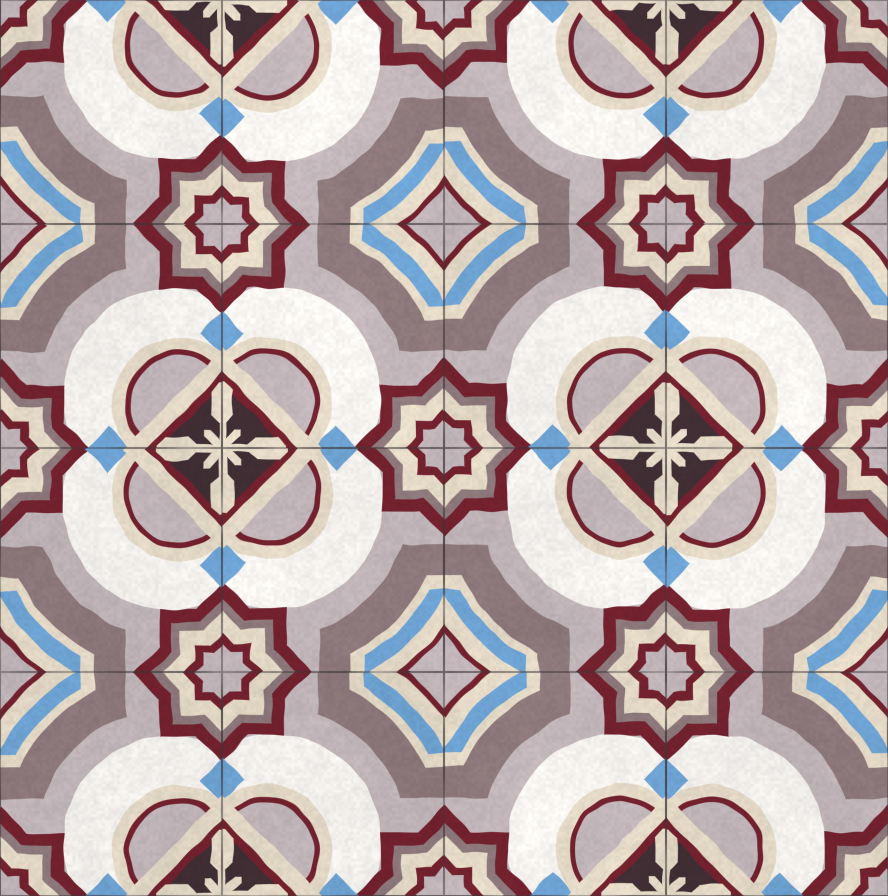
A WebGL 1 fragment shader for this pattern:

```glsl
precision highp float;

// Worn encaustic cement tiles: four-lobed medallions, eight-pointed stars and
// concave diamonds. Each square tile is a mirrored quarter of the motif, drawn
// as stacked distance-function layers, then aged with noise, grain and joints.

uniform vec2 u_resolution;

const float TILES = 4.0;        // tiles along each side, two per repeat
const float LOBE_OFFSET = 0.236; // centre of the arcs shared by lobe and diamond

const vec3 WHITE = vec3(0.96, 0.95, 0.935);
const vec3 CREAM = vec3(0.89, 0.85, 0.775);
const vec3 MAUVE = vec3(0.755, 0.71, 0.725);
const vec3 TAUPE = vec3(0.55, 0.47, 0.48);
const vec3 RED = vec3(0.45, 0.13, 0.18);
const vec3 DARK = vec3(0.25, 0.18, 0.205);
const vec3 BLUE = vec3(0.43, 0.64, 0.83);

float hash(vec2 p) {
  vec3 h = fract(p.xyx * vec3(0.1031, 0.1030, 0.0973));
  h += dot(h, h.yzx + 33.33);
  return fract((h.x + h.y) * h.z);
}

float noise(vec2 p) {
  vec2 i = floor(p);
  vec2 f = fract(p);
  f = f * f * (3.0 - 2.0 * f);
  float low = mix(hash(i), hash(i + vec2(1.0, 0.0)), f.x);
  float high = mix(hash(i + vec2(0.0, 1.0)), hash(i + vec2(1.0, 1.0)), f.x);
  return mix(low, high, f.y);
}

float square(vec2 p) { return max(abs(p.x), abs(p.y)); }

float rhombus(vec2 p) { return (abs(p.x) + abs(p.y)) * 0.7071; }

// Lays ink wherever the distance is negative, with a smoothed edge.
vec3 layer(vec3 base, vec3 ink, float dist, float blur) {
  return mix(ink, base, smoothstep(-blur, blur, dist));
}

// Concave diamond: nested arcs around the lobe centre, with cut tips.
vec3 diamond(vec3 c, vec2 q, float blur) {
  float arc = length(q - LOBE_OFFSET);
  float box = square(q - 1.0);
  c = layer(c, TAUPE, max(0.605 - arc, box - 0.565), blur);
  c = layer(c, CREAM, max(0.761 - arc, box - 0.425), blur);
  c = layer(c, BLUE, max(0.800 - arc, box - 0.365), blur);
  c = layer(c, CREAM, 0.873 - arc, blur);
  c = layer(c, RED, 0.943 - arc, blur);
  return layer(c, MAUVE, 0.968 - arc, blur);
}

// Eight-pointed star: union of a square and a rhombus, in nested bands.
vec3 star(vec3 c, vec2 p, float blur) {
  float d = min(square(p), rhombus(p));
  c = layer(c, RED, d - 0.284, blur);
  c = layer(c, TAUPE, d - 0.228, blur);
  c = layer(c, CREAM, d - 0.190, blur);
  c = layer(c, RED, d - 0.124, blur);
  return layer(c, MAUVE, d - 0.088, blur);
}

// Small cross with bud-shaped arms and short diagonal spurs.
float budCross(vec2 q) {
  vec2 a = vec2(max(q.x, q.y), min(q.x, q.y));
  float bud = max(abs(a.x - 0.205) - 0.09, a.y - 0.052);
  bud = max(bud, (abs(a.x - 0.205) + a.y - 0.105) * 0.7071);
  float stem = max(a.x - 0.2, a.y - 0.019);
  float spur = max(a.x - 0.085, (a.x - a.y - 0.028) * 0.7071);
  return min(bud, min(stem, spur));
}

// Lobed rings with a framed dark rhombus at the heart.
vec3 medallion(vec3 c, vec2 q, float blur) {
  float ring = length(q - 0.2);
  float heart = rhombus(q);
  c = layer(c, BLUE, rhombus(vec2(max(q.x, q.y) - 0.515, min(q.x, q.y))) - 0.073, blur);
  c = layer(c, CREAM, ring - 0.298, blur);
  c = layer(c, RED, ring - 0.242, blur);
  c = layer(c, MAUVE, ring - 0.218, blur);
  c = layer(c, CREAM, heart - 0.318, blur);
  c = layer(c, RED, heart - 0.245, blur);
  c = layer(c, DARK, heart - 0.208, blur);
  return layer(c, CREAM, budCross(q), blur);
}

// Uneven dark seam along one family of tile edges.
float joint(float across, float along, float blur) {
  float edge = abs(fract(across + 0.5) - 0.5);
  float wear = noise(vec2(along * 7.0, floor(across + 0.5) * 5.3 + 2.0));
  return (0.3 + 0.55 * wear) * (1.0 - smoothstep(0.002, 0.004 + blur, edge));
}

void main() {
  vec2 p = gl_FragCoord.xy / u_resolution * TILES;
  float blur = TILES / min(u_resolution.x, u_resolution.y) * 0.8;
  vec2 tile = floor(p);

  // Hand-pressed wobble and slight misalignment of every tile.
  vec2 wobble = vec2(noise(p * 14.0), noise(p * 14.0 + 40.0)) - 0.5;
  vec2 shift = vec2(hash(tile + 3.0), hash(tile + 17.0)) - 0.5;
  vec2 m = p + wobble * 0.012 + shift * 0.012;
  vec2 q = abs(mod(m + vec2(0.0, 1.0), 2.0) - 1.0);

  vec3 c = diamond(MAUVE, q, blur);
  c = layer(c, WHITE, length(q - LOBE_OFFSET) - 0.483, blur);
  c = star(c, q - (q.x > q.y ? vec2(1.0, 0.0) : vec2(0.0, 1.0)), blur);
  c = medallion(c, q, blur);

  // Tone per tile, mottling, fine grain and joints.
  float mottle = noise(p * 5.0) + noise(p * 23.0) - 1.0;
  float grain = noise(p * 75.0 + 9.0) - 0.5;
  c *= 1.0 + 0.03 * (hash(tile + 8.0) - 0.5) + 0.035 * mottle + 0.06 * grain;
  float seam = max(joint(p.x, p.y, blur), 0.85 * joint(p.y, p.x, blur));
  gl_FragColor = vec4(mix(c, vec3(0.24, 0.21, 0.22), seam), 1.0);
}
```
